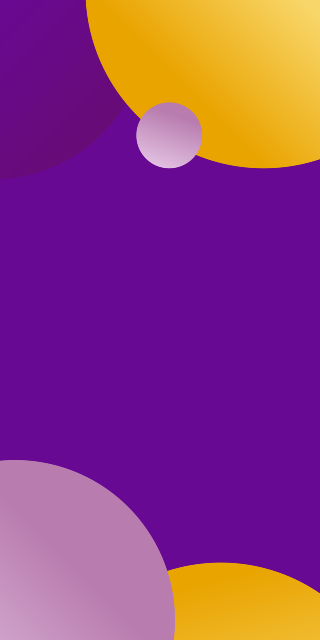
Give the GLSL for this background, as a Shadertoy shader.

```glsl
// Purple poster background with large gradient discs in amber, mauve and plum.
#define PURPLE vec3(0.408, 0.035, 0.576)
#define PLUM vec3(0.405, 0.045, 0.465)
#define AMBER vec3(0.914, 0.643, 0.000)
#define STRAW vec3(0.976, 0.840, 0.415)
#define MAUVE vec3(0.722, 0.486, 0.682)
#define LILAC vec3(0.885, 0.755, 0.885)
#define EDGE_PIXELS 1.0

// Blends a disc over the base colour. The gradient runs along axis;
// span holds its start and end as fractions of the radius.
vec3 addDisc(vec3 base, vec2 p, vec2 center, float radius,
             vec2 axis, vec2 span, vec3 startColor, vec3 endColor) {
    vec2 local = (p - center) / radius;
    float along = dot(local, normalize(axis));
    float t = clamp((along - span.x) / (span.y - span.x), 0.0, 1.0);
    float edge = EDGE_PIXELS / iResolution.x;
    float distanceToRim = length(p - center) - radius;
    float coverage = 1.0 - smoothstep(-0.5 * edge, 0.5 * edge, distanceToRim);
    return mix(base, mix(startColor, endColor, t), coverage);
}

void mainImage(out vec4 fragColor, in vec2 fragCoord) {
    // Canvas is one unit wide and two units high.
    vec2 p = fragCoord / iResolution.xy * vec2(1.0, 2.0);
    vec3 color = PURPLE;

    // Upper discs: faint plum, large amber, small mauve on the amber rim
    color = addDisc(color, p, vec2(-0.029, 1.930), 0.492,
                    vec2(1.0, -1.0), vec2(-0.1, 1.0), PURPLE, PLUM);
    color = addDisc(color, p, vec2(0.824, 2.031), 0.557,
                    vec2(1.0, 1.0), vec2(-0.70, 0.12), AMBER, STRAW);
    color = addDisc(color, p, vec2(0.529, 1.577), 0.103,
                    vec2(-0.35, -1.0), vec2(-0.65, 1.0), MAUVE, LILAC);

    // Lower discs: amber behind, mauve in front
    color = addDisc(color, p, vec2(0.690, -0.305), 0.547,
                    vec2(0.25, -1.0), vec2(-0.88, 0.2), AMBER, STRAW);
    color = addDisc(color, p, vec2(0.047, 0.0625), 0.500,
                    vec2(-1.0, -1.0), vec2(-0.5, 0.7), MAUVE, LILAC);

    fragColor = vec4(color, 1.0);
}
```
